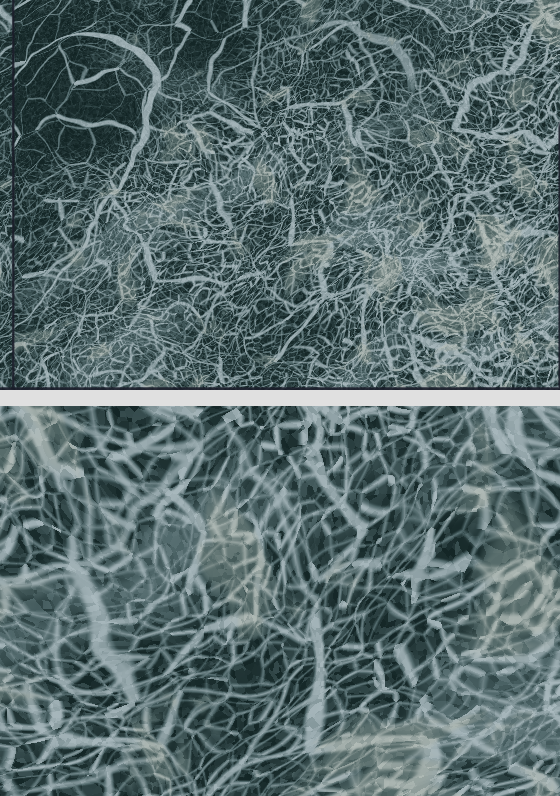
Top, the full canvas; bottom, a detail of the centre.
Give the GLSL for this texture, as a Shadertoy shader.

```glsl
// Dark green marble slab with a dense web of pale veins, bordered by narrow joints.

const vec3 DEEP_GREEN = vec3(0.065, 0.135, 0.135);
const vec3 MID_TEAL   = vec3(0.300, 0.395, 0.405);
const vec3 PALE_VEIN  = vec3(0.690, 0.750, 0.770);
const vec3 WARM_TINT  = vec3(0.030, 0.005, -0.035);
const vec3 JOINT      = vec3(0.100, 0.110, 0.160);
const float JOINT_X   = 0.034;
const float SOFTNESS  = 0.0021;

vec2 hash2(vec2 p) {
    vec3 q = fract(p.xyx * vec3(0.1031, 0.1030, 0.0973));
    q += dot(q, q.yzx + 33.33);
    return fract((q.xx + q.yz) * q.zy);
}

mat2 rotation(float angle) {
    float c = cos(angle), s = sin(angle);
    return mat2(c, s, -s, c);
}

// Layered sines, roughly -1 to 1.
float waves(vec2 p) {
    float sum = 0.0, amplitude = 0.6;
    for (int i = 0; i < 5; i++) {
        p = rotation(1.1) * p + 0.6 * sin(p.yx * 0.8 + 1.7);
        sum += amplitude * sin(p.x) * cos(p.y);
        p = p * 1.9 + 3.1;
        amplitude *= 0.6;
    }
    return sum;
}

// Bends straight cell borders into ragged cracks.
vec2 warp(vec2 p, float frequency, float amplitude) {
    for (int i = 0; i < 5; i++) {
        p += amplitude * sin(rotation(float(i) * 1.3) * p.yx * frequency + vec2(0.4, 2.3));
        frequency *= 2.0;
        amplitude *= 0.52;
    }
    return p;
}

// Cellular noise: x = distance to the nearest border, y = random value of that border.
vec2 cellBorder(vec2 p) {
    vec2 base = floor(p), nearest = vec2(9.0), second = vec2(9.0);
    vec2 nearestId = base, secondId = base;
    for (int y = -1; y <= 1; y++)
    for (int x = -1; x <= 1; x++) {
        vec2 id = base + vec2(x, y);
        vec2 offset = id + hash2(id) - p;
        if (dot(offset, offset) < dot(nearest, nearest)) {
            second = nearest;  secondId = nearestId;
            nearest = offset;  nearestId = id;
        } else if (dot(offset, offset) < dot(second, second)) {
            second = offset;   secondId = id;
        }
    }
    float gap = dot(second, second) - dot(nearest, nearest);
    float border = 0.5 * gap / max(length(second - nearest), 0.001);
    return vec2(border, hash2(nearestId + secondId + 17.0).x);
}

float line(float dist, float halfWidth) {
    return 1.0 - smoothstep(halfWidth - SOFTNESS, halfWidth + SOFTNESS, dist);
}

float veinWeb(vec2 p, float scale, float halfWidth) {
    vec2 border = cellBorder(p * scale);
    float variation = mix(0.15, 1.7, border.y * border.y);
    return line(border.x / scale, halfWidth * variation) * mix(0.6, 1.0, border.y);
}

// Upper part of an elliptic ring, thickest on its right shoulder.
float archVein(vec2 p, vec2 centre, vec2 radii, float halfWidth) {
    vec2 q = (p - centre) / radii;
    float dist = abs(length(q) - 1.0) * min(radii.x, radii.y);
    float swell = 0.3 + smoothstep(-0.4, 0.9, q.x);
    return line(dist, halfWidth * swell) * smoothstep(-0.1, 0.3, q.y);
}

float streakVein(vec2 p, vec2 a, vec2 b, float halfWidth) {
    float h = clamp(dot(p - a, b - a) / dot(b - a, b - a), 0.0, 1.0);
    return line(length(p - mix(a, b, h)), halfWidth * (0.2 + h));
}

float blob(vec2 p, vec2 centre, vec2 radii) {
    vec2 q = (p - centre) / radii;
    return exp(-dot(q, q));
}

void mainImage(out vec4 fragColor, in vec2 fragCoord) {
    vec2 p = fragCoord / iResolution.y;
    float aspect = iResolution.x / iResolution.y;
    vec2 slab = p + (p.x < JOINT_X ? vec2(0.7, 0.23) : vec2(0.0));
    vec2 bent = warp(slab, 9.0, 0.022);
    vec2 grained = rotation(-0.5) * bent * vec2(1.0, 1.08);
    grained.x *= 0.78;

    // Crowding of the veins: open at upper left, crushed at lower right.
    float cloud = waves(slab * 5.0);
    float density = 0.62 + 0.28 * (p.x - 0.72) - 0.30 * (p.y - 0.5) + 0.30 * cloud;
    density -= 0.50 * blob(slab, vec2(0.21, 0.70), vec2(0.19, 0.17));
    density -= 0.40 * blob(slab, vec2(0.52, 0.93), vec2(0.13, 0.11));
    density += 0.30 * blob(slab, vec2(0.87, 0.37), vec2(0.12, 0.07));
    density = clamp(density, 0.08, 1.1);

    // Veins, from broad to hair-fine.
    float veins = 0.0;
    float scale = 7.0, halfWidth = 0.0036;
    for (int i = 0; i < 4; i++) {
        float crowding = mix(1.0, density * 1.3, min(float(i) * 0.5, 1.0));
        float web = veinWeb(grained + float(i) * 3.7, scale, halfWidth * crowding);
        veins = 1.0 - (1.0 - veins) * (1.0 - web * min(crowding + 0.1, 1.0));
        scale *= 2.0;
        halfWidth *= 0.78;
    }
    veins = max(veins, archVein(bent, vec2(0.23, 0.73), vec2(0.20, 0.16), 0.009));
    veins = max(veins, 0.8 * archVein(bent, vec2(0.82, 0.76), vec2(0.25, 0.16), 0.006));
    veins = max(veins, streakVein(bent, vec2(0.05, 0.13), vec2(0.43, 0.76), 0.007));

    // Milky streaks, crushed patches and mineral grain.
    float streaks = waves(rotation(-0.5) * bent * vec2(5.0, 15.0));
    float haze = 0.30 * smoothstep(-0.1, 0.8, streaks) * density;
    float crushed = smoothstep(0.25, 0.75, waves(bent * 22.0) + density - 0.65);
    float grain = cellBorder(bent * 150.0).y - 0.5;
    float tone = 0.08 + 0.10 * density + haze + 0.22 * crushed;
    tone = mix(tone, 0.90, veins * 0.88) + grain * mix(0.10, 0.24, density);
    tone = clamp(tone, 0.0, 1.0);

    vec3 color = mix(DEEP_GREEN, MID_TEAL, smoothstep(0.0, 0.4, tone));
    color = mix(color, PALE_VEIN, smoothstep(0.25, 1.05, tone));
    color += WARM_TINT * crushed * tone;

    // Joints along the left, right and bottom.
    float joint = line(abs(p.x - JOINT_X), 0.003);
    joint = max(joint, line(p.y, 0.007));
    joint = max(joint, line(aspect - p.x, 0.004) * (1.0 - smoothstep(0.67, 0.70, p.y)));
    fragColor = vec4(mix(color, JOINT, joint * 0.9), 1.0);
}
```
